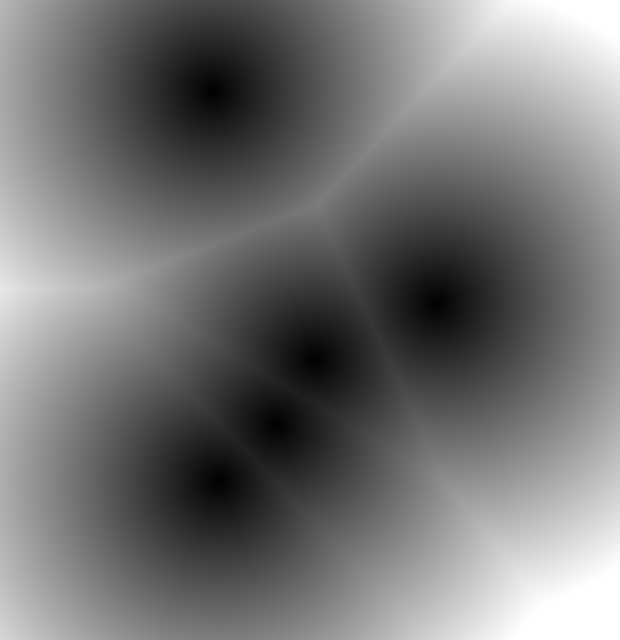
Reproduce this background procedurally as a WebGL 1 fragment shader.

```glsl
precision highp float;
// Grey cellular field: each spot shades from black at a seed to white,
// by the distance to the nearest of five seeds. Equal distances form the
// pale straight seams between neighbouring cells.

uniform vec2 u_resolution;

// Seeds as fractions of the canvas, origin at the lower left
#define SEED_TOP    vec2(0.343, 0.858)
#define SEED_RIGHT  vec2(0.704, 0.526)
#define SEED_CENTRE vec2(0.508, 0.438)
#define SEED_LOWER  vec2(0.446, 0.336)
#define SEED_LEFT   vec2(0.353, 0.248)
// Distance from black to white, in canvas heights
#define FADE_RADIUS 0.5

// Distance in canvas heights, so that the spots stay round
float seedDistance(vec2 uv, vec2 seed) {
    float aspect = u_resolution.x / u_resolution.y;
    return length((uv - seed) * vec2(aspect, 1.0));
}

void main() {
    vec2 uv = gl_FragCoord.xy / u_resolution;

    // Nearest seed
    float nearest = seedDistance(uv, SEED_TOP);
    nearest = min(nearest, seedDistance(uv, SEED_RIGHT));
    nearest = min(nearest, seedDistance(uv, SEED_CENTRE));
    nearest = min(nearest, seedDistance(uv, SEED_LOWER));
    nearest = min(nearest, seedDistance(uv, SEED_LEFT));

    // Linear ramp to white
    float grey = clamp(nearest / FADE_RADIUS, 0.0, 1.0);
    gl_FragColor = vec4(vec3(grey), 1.0);
}
```
